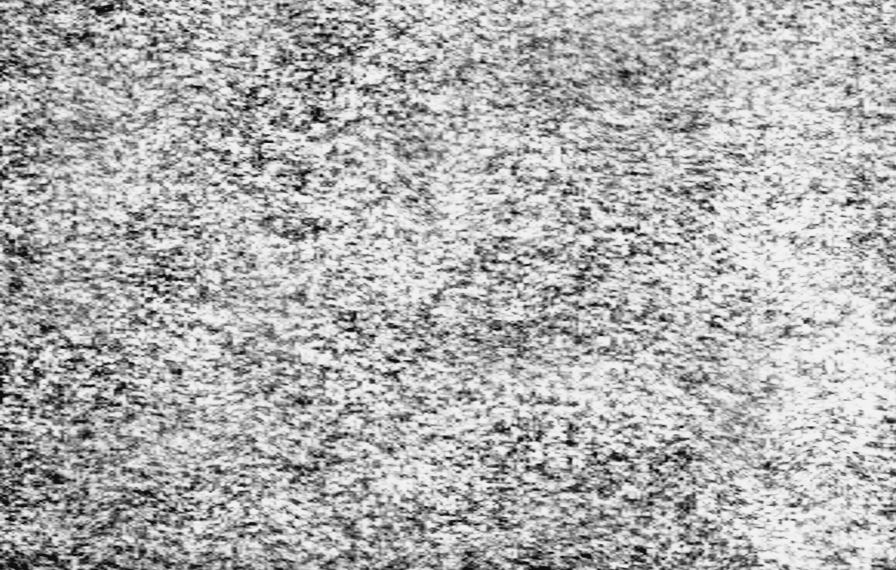
This texture is drawn by a Shadertoy shader. Its source:

```glsl
float hash(vec2 cell) {
    vec3 q = fract(cell.xyx * vec3(0.1031, 0.1030, 0.0973));
    q += dot(q, q.yzx + 33.33);
    return fract((q.x + q.y) * q.z);
}

// Value noise centred on zero
float noise(vec2 p) {
    vec2 cell = floor(p);
    vec2 f = fract(p);
    f = f * f * (3.0 - 2.0 * f);
    float low = mix(hash(cell), hash(cell + vec2(1, 0)), f.x);
    float high = mix(hash(cell + vec2(0, 1)), hash(cell + vec2(1, 1)), f.x);
    return mix(low, high, f.y) - 0.5;
}

// Flat specks in several sizes, lying along a slightly wavy grain
float speckle(vec2 p) {
    p.y += 0.05 * p.x + 0.016 * noise(p * vec2(9, 6));
    float grain = 3.3 * noise(p * vec2(92, 178));
    grain += 2.3 * noise(p * vec2(185, 290) + 41.7);
    grain += 1.7 * noise(p * vec2(34, 115) + 83.1);
    return grain;
}

// Broad wear: positive is paler, negative is darker
float wear(vec2 uv, vec2 p) {
    float patches = 0.8 * noise(p * vec2(5, 9) + 7.3) + 0.7 * noise(p * vec2(14, 22) + 19.6);
    float leanX = uv.x + 0.05 * (uv.y - 0.5) + 0.03 * noise(p * vec2(4, 12));
    float band = smoothstep(0.8, 0.88, leanX) * smoothstep(1.0, 0.94, leanX);
    band *= mix(1.0, 0.3, smoothstep(0.4, 0.95, uv.y));
    float streakX = (leanX - 0.955) / 0.005;
    float streak = exp(-streakX * streakX) * smoothstep(0.88, 0.75, uv.y);
    float edges = 0.5 * exp(-uv.x * 10.0) + 0.9 * smoothstep(0.05, 0.0, uv.y);
    edges += 0.4 * smoothstep(0.85, 1.0, uv.y) * smoothstep(0.5, 0.1, uv.x);
    return patches + 0.95 * band + 0.6 * streak - edges;
}

void mainImage(out vec4 fragColor, in vec2 fragCoord) {
    vec2 uv = fragCoord / iResolution.xy;
    vec2 p = fragCoord / iResolution.y;

    // Hazy area near the top, where the specks fade to grey
    vec2 hazeOffset = (uv - vec2(0.63, 0.92)) / vec2(0.16, 0.15);
    float haze = exp(-dot(hazeOffset, hazeOffset));
    float contrast = 1.0 - 0.4 * haze + 0.5 * noise(p * vec2(6, 8) + 55.2);
    float level = speckle(p) * contrast + wear(uv, p) - 0.04;

    // Soft shoulder: pale paper saturates, dark ink falls off linearly
    float ink = 0.13 * log(1.0 + exp(2.0 * (0.75 - level)));
    float tone = clamp(0.95 - ink, 0.06, 0.95);
    fragColor = vec4(vec3(tone), 1.0);
}
```
